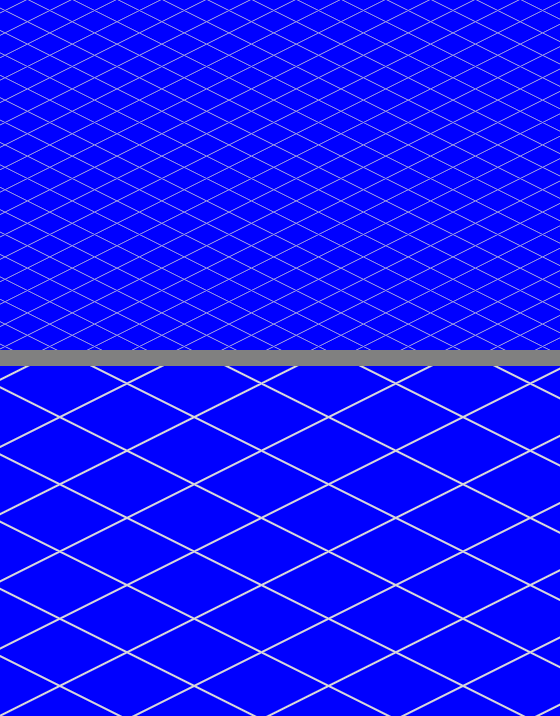
Top, the full canvas; bottom, a detail of the centre.
Reproduce this pattern procedurally as a Shadertoy shader.

```glsl
const vec3 GROUND_COLOR = vec3(0.0, 0.0, 1.0);
const vec3 LINE_COLOR = vec3(0.85);
const vec2 CELL_SIZE = vec2(0.128, 0.064);      // rhombus diagonals, in canvas heights
const vec2 CROSSING = vec2(0.0143, 0.0100);     // position of one line crossing
const float LINE_WIDTH = 0.00195;               // in canvas heights

// Box-filtered coverage of a line at a given distance from its centre
float lineCoverage(float dist, float pixel) {
    float overlap = 0.5 * (LINE_WIDTH + pixel) - dist;
    return clamp(overlap, 0.0, min(LINE_WIDTH, pixel)) / pixel;
}

// Distance to the nearest whole-number contour of a diagonal coordinate
float contourDistance(float diagonal) {
    float gradient = length(1.0 / CELL_SIZE);
    return abs(fract(diagonal + 0.5) - 0.5) / gradient;
}

void mainImage(out vec4 fragColor, in vec2 fragCoord) {
    float pixel = 1.0 / iResolution.y;
    vec2 cell = (fragCoord * pixel - CROSSING) / CELL_SIZE;

    // Two families of parallel lines form the rhombic lattice
    float falling = contourDistance(cell.x + cell.y);
    float rising = contourDistance(cell.x - cell.y);
    float coverage = lineCoverage(min(falling, rising), pixel);

    fragColor = vec4(mix(GROUND_COLOR, LINE_COLOR, coverage), 1.0);
}
```
